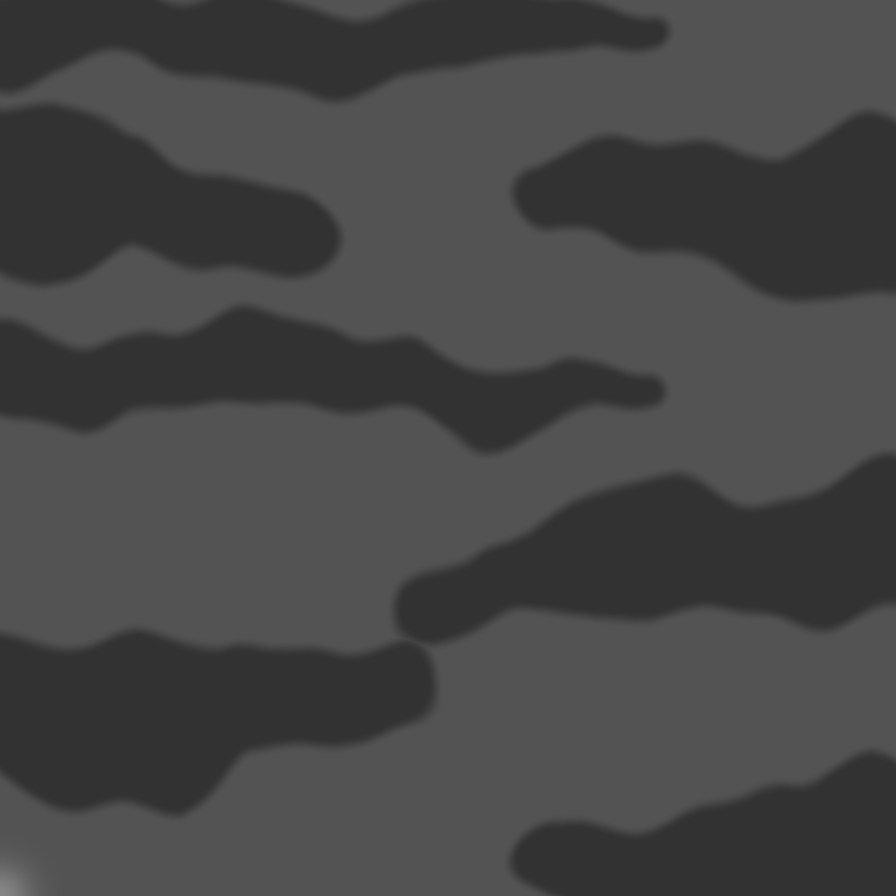
A three.js fragment shader for this pattern:

```glsl
// Soft-edged dark grey tiger-stripe camouflage reaching in from both sides of a lighter grey ground.
varying vec2 vUv;

const vec3 GROUND_COLOR = vec3(0.324);
const vec3 STRIPE_COLOR = vec3(0.197);
const float EDGE_SOFTNESS = 0.009;  // half width of the blurred outline
const float BLEND = 0.012;          // rounding of the notches between lumps
const float JOINT_STEP = 0.09;      // spacing of the lumps along a stripe
const int SEGMENTS = 9;
const int LEFT_STRIPES = 4;
const int RIGHT_STRIPES = 3;
const float SWAY = 0.02;            // vertical wander of a stripe
const float LUMPINESS = 0.2;        // relative change of thickness
const float TIP_LENGTH = 0.3;       // distance over which a stripe fills out
const float WARP = 0.005;           // fine bending of the outlines
const float CORNER_GLOW = 0.2;
const float GLOW_RADIUS = 0.035;
const float PI = 3.14159;

float smoothMin(float a, float b) {
  float h = max(BLEND - abs(a - b), 0.0) / BLEND;
  return min(a, b) - 0.25 * h * h * BLEND;
}

// Distance to a capsule whose radius changes from a.z to b.z
float taperedCapsule(vec2 p, vec3 a, vec3 b) {
  vec2 pa = p - a.xy;
  vec2 ba = b.xy - a.xy;
  float h = clamp(dot(pa, ba) / dot(ba, ba), 0.0, 1.0);
  return length(pa - ba * h) - mix(a.z, b.z, h);
}

// Centre (xy) and radius (z) of a stripe at distance s from its tip
vec3 stripeJoint(vec2 tip, float side, float slope, float radius, float seed, float s) {
  float sway = SWAY * (sin(13.0 * s + seed) + 0.5 * sin(29.0 * s + 2.3 * seed));
  float fill = mix(0.55, 1.15, smoothstep(0.0, TIP_LENGTH, s));
  float lump = 1.0 + LUMPINESS * sin(23.0 * s + 1.7 * seed);
  return vec3(tip + vec2(side * s, slope * s + sway), radius * fill * lump);
}

// Chain of capsules from the tip to beyond the border; side is -1 or 1
float stripe(vec2 p, vec2 tip, float side, float slope, float radius, float seed) {
  float d = 1.0;
  vec3 previous = stripeJoint(tip, side, slope, radius, seed, 0.0);
  for (int j = 1; j <= SEGMENTS; j++) {
    vec3 next = stripeJoint(tip, side, slope, radius, seed, float(j) * JOINT_STEP);
    d = smoothMin(d, taperedCapsule(p, previous, next));
    previous = next;
  }
  return d;
}

void main() {
  // Layered sines bend the straight capsule sides
  vec2 p = vUv + WARP * vec2(sin(31.0 * vUv.y + 1.0) + 0.5 * sin(57.0 * vUv.y),
                             sin(37.0 * vUv.x) + 0.5 * sin(61.0 * vUv.x + 2.0));
  float d = 1.0;

  // Stripes from the left border, alternately short and thick or long and thin
  for (int i = 0; i < LEFT_STRIPES; i++) {
    float n = float(i);
    float alternate = cos(PI * n);
    vec2 tip = vec2(0.555 - 0.17 * alternate + 0.06 * cos(0.5 * PI * n),
                    0.21 + 0.25 * n + 0.09 * sin(1.05 * n) + 0.03 * sin(2.1 * n));
    float slope = 0.05 * sin(1.05 * n);
    d = min(d, stripe(p, tip, -1.0, slope, 0.056 + 0.018 * alternate, 0.6 + 1.9 * n));
  }

  // Broader stripes from the right border, the middle one rising
  for (int i = 0; i < RIGHT_STRIPES; i++) {
    float n = float(i);
    float alternate = cos(PI * n);
    float rise = sin(0.5 * PI * n);
    vec2 tip = vec2(0.54 + 0.07 * alternate, 0.04 + 0.365 * n - 0.07 * rise);
    d = min(d, stripe(p, tip, 1.0, 0.14 * rise, 0.066 + 0.006 * alternate, 3.3 + 1.9 * n));
  }

  float ground = smoothstep(-EDGE_SOFTNESS, EDGE_SOFTNESS, d);
  vec3 color = mix(STRIPE_COLOR, GROUND_COLOR, ground);

  // Faint light in the lower left corner
  color += CORNER_GLOW * exp(-dot(vUv, vUv) / (GLOW_RADIUS * GLOW_RADIUS));
  gl_FragColor = vec4(color, 1.0);
}
```
